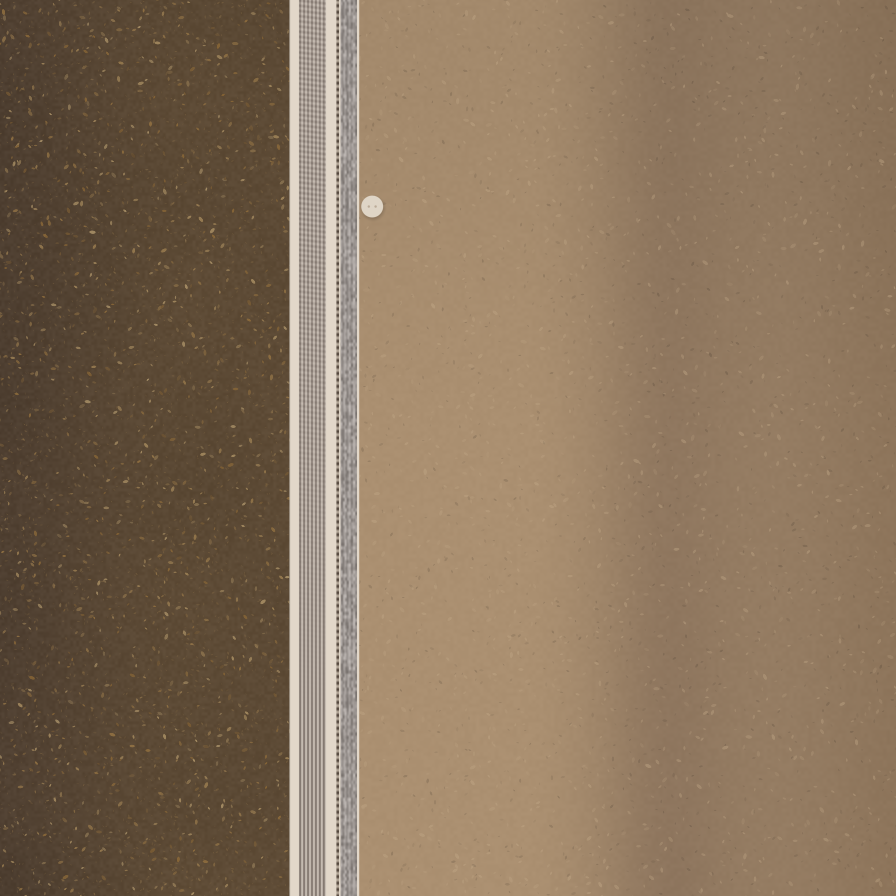
Reproduce this background procedurally as a Shadertoy shader.

```glsl
// Two speckled panels, dark brown and tan, parted by a woven vertical ribbon
// with a small button beside it. Flecks are rotated ellipses scattered on
// jittered grids; the ribbon is built from soft bands and periodic threads.

vec3 hash3(vec2 cell) {
    vec3 q = fract(cell.xyx * vec3(0.1031, 0.1030, 0.0973));
    q += dot(q, q.yxz + 33.33);
    return fract((q.xxy + q.yzz) * q.zyx);
}

float valueNoise(vec2 p) {
    vec2 i = floor(p), f = fract(p);
    f = f * f * (3.0 - 2.0 * f);
    return mix(mix(hash3(i).x, hash3(i + vec2(1, 0)).x, f.x),
               mix(hash3(i + vec2(0, 1)).x, hash3(i + 1.0).x, f.x), f.y);
}

// Soft band between two x positions
float band(float x, float left, float right, float blur) {
    return smoothstep(left - blur, left + blur, x)
         * (1.0 - smoothstep(right - blur, right + blur, x));
}

// One fleck per grid cell at most: x = coverage, y = random tint
vec2 flecks(vec2 p, float cells, float density, float size, float pixel) {
    vec2 grid = p * cells, home = floor(grid);
    vec2 result = vec2(0.0);
    for (int j = -1; j <= 1; j++)
    for (int i = -1; i <= 1; i++) {
        vec2 cell = home + vec2(i, j);
        vec3 place = hash3(cell + 17.0), look = hash3(cell + 251.0);
        if (place.z > density) continue;
        vec2 d = (grid - cell - place.xy) / cells;
        float angle = look.x * 3.1416, c = cos(angle), s = sin(angle);
        d = mat2(c, -s, s, c) * d * vec2(0.75, 1.45);
        float radius = size * mix(0.45, 1.0, look.y * look.y);
        float cover = 1.0 - smoothstep(radius - 0.6 * pixel, radius + 0.6 * pixel, length(d));
        cover *= mix(0.3, 1.0, look.z);
        if (cover > result.x) result = vec2(cover, fract(look.z * 7.31));
    }
    return result;
}

vec3 darkPanel(vec2 p, float pixel) {
    vec3 color = mix(vec3(0.305, 0.245, 0.190), vec3(0.362, 0.290, 0.208),
                     smoothstep(-0.03, 0.22, p.x));
    color *= 0.97 + 0.06 * valueNoise(p * 9.0);
    color += 0.035 * (valueNoise(p * 300.0) - 0.5);
    vec2 gold = flecks(p, 105.0, 0.36, 0.0026, pixel);
    vec2 dust = flecks(p + 3.7, 170.0, 0.30, 0.0014, pixel);
    color = mix(color, vec3(0.50, 0.40, 0.26), 0.55 * dust.x);
    return mix(color, mix(vec3(0.56, 0.41, 0.20), vec3(0.74, 0.64, 0.46), gold.y), 0.75 * gold.x);
}

vec3 tanPanel(vec2 p, float pixel) {
    vec3 color = mix(vec3(0.660, 0.555, 0.435), vec3(0.575, 0.480, 0.380),
                     smoothstep(0.58, 0.76, p.x));
    // Soft vertical fold and falling light towards the top and right
    float fold = (p.x - 0.745) / 0.060;
    color -= vec3(0.028, 0.027, 0.018) * exp(-fold * fold) * (1.0 - 0.5 * p.y);
    color -= 0.030 * smoothstep(0.86, 1.02, p.x);
    color *= 1.015 - 0.045 * smoothstep(0.45, 1.0, p.y);
    color += 0.016 * (valueNoise(p * 240.0) - 0.5);
    vec2 pale = flecks(p + 1.3, 85.0, 0.32, 0.0027, pixel);
    vec2 shade = flecks(p + 5.9, 90.0, 0.28, 0.0020, pixel);
    color = mix(color, color * 0.78, 0.55 * shade.x);
    return mix(color, vec3(0.76, 0.66, 0.53), 0.42 * pale.x);
}

vec3 ribbon(vec2 p, float pixel) {
    float blur = 0.5 * pixel;
    vec3 color = vec3(0.885, 0.845, 0.790);
    // Wide woven band: vertical threads, crossed by rows that fade downwards
    float thread = 0.5 + 0.5 * cos(6.2832 * (p.x - 0.335) / 0.0044);
    float row = 0.5 + 0.5 * cos(6.2832 * (p.y / 0.0058 + p.x * 20.0));
    float cross = smoothstep(0.15, 0.85, p.y);
    float weave = mix(thread, 0.55 * thread + 0.45 * row, 0.75 * cross);
    vec3 cloth = mix(vec3(0.795, 0.755, 0.715), vec3(0.500, 0.455, 0.425), weave);
    color = mix(color, cloth, band(p.x, 0.3335, 0.3640, blur));
    // Stitched seam
    float stitch = 0.5 + 0.5 * cos(6.2832 * p.y / 0.0072);
    vec3 seam = mix(vec3(0.70, 0.65, 0.59), vec3(0.33, 0.28, 0.24), stitch);
    color = mix(color, seam, band(p.x, 0.3755, 0.3785, blur));
    // Narrow cool band with a grainy thread
    float grain = valueNoise(p * vec2(430.0, 260.0));
    float cord = 0.5 + 0.5 * cos(6.2832 * p.x / 0.0050);
    vec3 cool = vec3(0.610, 0.585, 0.570) + 0.20 * (grain - 0.5) + 0.09 * (cord - 0.5);
    color = mix(color, cool, band(p.x, 0.3800, 0.3985, blur));
    // Shaded outer edge
    return color * (1.0 - 0.18 * band(p.x, 0.3215, 0.3240, blur));
}

void mainImage(out vec4 fragColor, in vec2 fragCoord) {
    vec2 p = fragCoord / iResolution.xy;
    float pixel = 1.0 / min(iResolution.x, iResolution.y);
    vec3 color;
    if (p.x < 0.36) {
        color = mix(darkPanel(p, pixel), ribbon(p, pixel),
                    smoothstep(-0.5 * pixel, 0.5 * pixel, p.x - 0.323));
    } else {
        color = mix(ribbon(p, pixel), tanPanel(p, pixel),
                    smoothstep(-0.5 * pixel, 0.5 * pixel, p.x - 0.401));
    }
    // Button with a faint shadow and two holes
    vec2 b = p - vec2(0.4154, 0.7695);
    float shadow = 1.0 - smoothstep(0.009, 0.016, length(b + vec2(-0.001, 0.002)));
    color *= 1.0 - 0.16 * shadow * step(0.401, p.x);
    float disc = 1.0 - smoothstep(-0.7 * pixel, 0.7 * pixel, length(b) - 0.0122);
    float holes = 1.0 - smoothstep(0.0005, 0.0021, length(vec2(abs(b.x) - 0.0038, b.y)));
    vec3 shell = mix(vec3(0.875, 0.835, 0.775), vec3(0.67, 0.60, 0.52), 0.7 * holes);
    color = mix(color, shell, disc);
    fragColor = vec4(color, 1.0);
}
```
